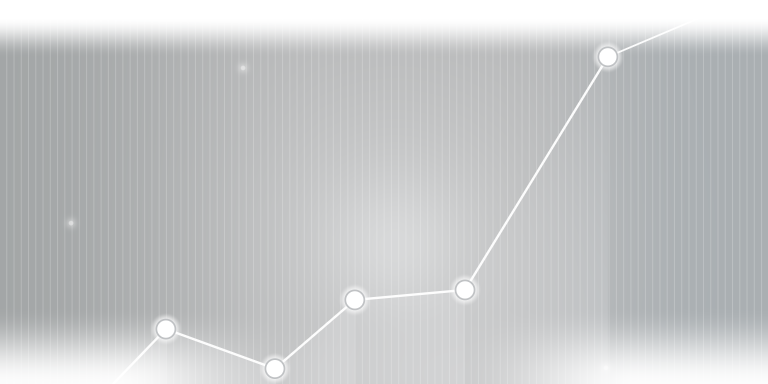
Write a Shadertoy shader that draws this background.

```glsl
#define STRIPE_STEP 0.0189
#define STRIPE_PHASE 0.698
#define STRIPE_ALPHA 0.2
#define LINE_HALF_WIDTH 0.0031
#define NODE_RADIUS 0.0225
#define FILL_ALPHA 0.22
#define GLOW_CENTER vec2(1.03, 0.36)

const int POINTS = 7;
const vec2 path[POINTS] = vec2[POINTS](
    vec2(0.285, -0.01), vec2(0.432, 0.143), vec2(0.716, 0.040),
    vec2(0.924, 0.219), vec2(1.211, 0.245), vec2(1.583, 0.852),
    vec2(1.830, 0.957));

const int SPARKS = 3;
const vec2 sparks[SPARKS] = vec2[SPARKS](
    vec2(0.633, 0.823), vec2(0.185, 0.419), vec2(1.578, 0.042));

// Coverage of a shape from its signed distance
float cover(float dist, float px) {
    return clamp(0.5 - dist / px, 0.0, 1.0);
}

float segmentDistance(vec2 p, vec2 a, vec2 b) {
    vec2 ab = b - a;
    float t = clamp(dot(p - a, ab) / dot(ab, ab), 0.0, 1.0);
    return length(p - a - ab * t);
}

vec3 backdrop(vec2 p) {
    vec3 leftGray = vec3(0.640, 0.652, 0.655);
    vec3 midGray = vec3(0.715, 0.719, 0.722);
    vec3 rightGray = vec3(0.665, 0.685, 0.697);
    vec3 color = mix(leftGray, midGray, smoothstep(0.0, 0.85, p.x));
    color = mix(color, rightGray, smoothstep(1.3, 1.85, p.x));

    // Broad light with a brighter core
    vec2 g = p - GLOW_CENTER;
    float halo = exp(-dot(g, g) * 4.5);
    float core = exp(-dot(g, g) * 32.0);
    return color + 0.075 * halo + 0.055 * core;
}

// White bands: full width above, only toward the corners below
float whiteBand(vec2 p) {
    float top = smoothstep(0.85, 0.955, p.y);
    float corners = smoothstep(0.22, 0.68, abs(p.x - 0.98));
    float bottom = 1.0 - smoothstep(0.0, 0.20, p.y);
    return max(top, bottom * mix(0.12, 0.96, corners));
}

void mainImage(out vec4 fragColor, in vec2 fragCoord) {
    vec2 p = fragCoord / iResolution.y;
    p.x *= 2.0 * iResolution.y / iResolution.x;
    float px = 1.0 / iResolution.y;
    vec3 color = backdrop(p);

    // Fine vertical stripes
    float stripe = abs(fract((p.x - STRIPE_PHASE) / STRIPE_STEP + 0.5) - 0.5) * STRIPE_STEP;
    color = mix(color, vec3(1.0), STRIPE_ALPHA * cover(stripe - 0.0013, px));

    // Translucent columns beneath the graph
    for (int i = 0; i < POINTS - 2; i++) {
        vec2 a = path[i], b = path[i + 1];
        float t = (p.x - a.x) / (b.x - a.x);
        float column = cover(a.x - p.x, px) * cover(p.x - b.x, px);
        float below = cover(p.y - mix(a.y, b.y, t), px);
        float strength = mix(0.4, 1.0, clamp(t, 0.0, 1.0)) * (1.0 - p.y);
        color = mix(color, vec3(0.97, 0.97, 0.98), FILL_ALPHA * strength * column * below);
    }
    color = mix(color, vec3(1.0), whiteBand(p));

    // Small soft sparks
    for (int i = 0; i < SPARKS; i++) {
        float d = length(p - sparks[i]);
        color = mix(color, vec3(1.0), 0.35 * exp(-d * d * 5500.0) + 0.25 * cover(d - 0.006, px));
    }

    // Graph line, thinner on its last stretch
    for (int i = 0; i < POINTS - 1; i++) {
        float width = LINE_HALF_WIDTH * (i == POINTS - 2 ? 0.75 : 1.0);
        float d = segmentDistance(p, path[i], path[i + 1]);
        color = mix(color, vec3(1.0), 0.95 * cover(d - width, px));
    }

    // Nodes: outer glow, gray ring, white disc
    for (int i = 1; i < POINTS - 1; i++) {
        float d = length(p - path[i]);
        float glow = 1.0 - smoothstep(NODE_RADIUS, NODE_RADIUS + 0.021, d);
        color = mix(color, vec3(1.0), 0.75 * glow);
        color = mix(color, vec3(0.73, 0.74, 0.75), 0.9 * cover(d - NODE_RADIUS - 0.0045, px));
        color = mix(color, vec3(1.0), cover(d - NODE_RADIUS, px));
    }

    fragColor = vec4(clamp(color, 0.0, 1.0), 1.0);
}
```
